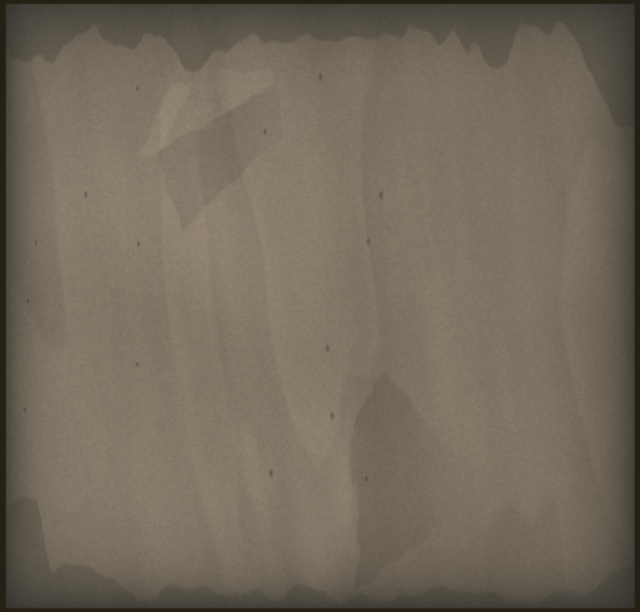
A WebGL 1 fragment shader for this texture:

```glsl
precision highp float;
// Aged brown plaster sheet: water stains, vertical streaks, sooty drips and a dark rim.

uniform vec2 u_resolution;

const vec3 PAPER_LIGHT = vec3(0.555, 0.505, 0.44);
const vec3 PAPER_SHADE = vec3(0.435, 0.395, 0.335);
const vec3 SOOT = vec3(0.255, 0.25, 0.21);
const vec3 RIM_GLOOM = vec3(0.185, 0.185, 0.165);
const vec3 FRAME = vec3(0.14, 0.125, 0.08);
const float STAIN_DEPTH = 0.075;
const float STREAK_DEPTH = 0.10;
const float GRAIN_DEPTH = 0.045;
const float SPECK_GRID = 11.0;
const float SPECK_CHANCE = 0.15;

float hash(vec2 p) {
  vec3 q = fract(vec3(p.xyx) * 0.1031);
  q += dot(q, q.yzx + 33.33);
  return fract((q.x + q.y) * q.z);
}

float noise(vec2 p) {
  vec2 cell = floor(p), f = fract(p);
  f = f * f * (3.0 - 2.0 * f);
  return mix(mix(hash(cell), hash(cell + vec2(1.0, 0.0)), f.x),
             mix(hash(cell + vec2(0.0, 1.0)), hash(cell + 1.0), f.x), f.y);
}

float fbm(vec2 p) {
  float sum = 0.0, weight = 0.53;
  for (int i = 0; i < 4; i++) {
    sum += weight * noise(p);
    p = mat2(1.6, 0.5, -0.5, 1.6) * p + 17.3;
    weight *= 0.5;
  }
  return sum;
}

// Signed distance to the line a-b, positive on its left.
float side(vec2 p, vec2 a, vec2 b) {
  vec2 e = b - a, r = p - a;
  return (e.x * r.y - e.y * r.x) / length(e);
}

// Inner distance of a convex counter-clockwise quad.
float quad(vec2 p, vec2 a, vec2 b, vec2 c, vec2 d) {
  return min(min(side(p, a, b), side(p, b, c)), min(side(p, c, d), side(p, d, a)));
}

float bump(float x, float centre, float width) {
  float d = (x - centre) / width;
  return exp(-d * d);
}

// Small upright flecks, one candidate per grid cell, denser at the left.
float specks(vec2 p) {
  vec2 g = p * SPECK_GRID, cell = floor(g);
  float seed = hash(cell + 41.0);
  vec2 centre = 0.25 + 0.5 * vec2(hash(cell + 7.0), hash(cell + 23.0));
  float size = mix(0.03, 0.06, hash(cell + 59.0));
  float d = length((fract(g) - centre) * vec2(1.0, 0.5)) / size;
  float chance = SPECK_CHANCE * mix(1.6, 0.5, smoothstep(0.1, 0.7, p.x));
  return step(seed, chance) * (1.0 - smoothstep(0.2, 1.0, d));
}

void main() {
  vec2 uv = gl_FragCoord.xy / u_resolution;
  vec2 ragged = uv + 0.022 * (vec2(fbm(uv * vec2(55.0, 22.0)), fbm(uv * vec2(38.0, 30.0) + 9.0)) - 0.5);

  // Broad tone: light left and centre, darker right of a slanting crease
  float creaseX = 0.475 + 0.165 * (0.755 - uv.y) * smoothstep(-0.4, 0.7, uv.y) * 1.1;
  float right = smoothstep(-0.01, 0.045, ragged.x - creaseX);
  float cloud = fbm(vec2(uv.x * 4.0 - uv.y * 2.0, uv.y * 4.0 + uv.x) + 3.0);
  float tone = 0.74 - 0.25 * right + 0.55 * (cloud - 0.5);
  tone += 0.12 * bump(uv.x, 0.92, 0.08) - 0.14 * smoothstep(0.35, 0.0, uv.y);

  // Layered streaks with one hard side, leaning to the lower right
  vec2 grainAxis = vec2(uv.x + 0.13 * uv.y, uv.y);
  float fibres = fbm(grainAxis * vec2(24.0, 2.8));
  float layers = fract(3.2 * fbm(grainAxis * vec2(8.0, 1.6) + 5.0));
  float wash = smoothstep(0.0, 0.12, layers) * (1.0 - layers);
  vec3 colour = mix(PAPER_SHADE, PAPER_LIGHT, clamp(tone, 0.0, 1.0));
  colour *= 1.0 + STREAK_DEPTH * (0.9 * (fibres - 0.5) + 0.6 * (wash - 0.42));

  // Dark water stains
  float wedge = quad(ragged, vec2(0.241, 0.752), vec2(0.283, 0.623), vec2(0.436, 0.775), vec2(0.43, 0.86));
  float peak = quad(ragged, vec2(0.599, 0.394), vec2(0.553, 0.305), vec2(0.557, 0.03), vec2(0.76, 0.20));
  float stain = smoothstep(-0.003, 0.004, wedge) * (1.0 - 0.6 * smoothstep(0.36, 0.44, uv.x));
  stain += 1.2 * smoothstep(-0.003, 0.005, peak) * (1.0 - smoothstep(0.6, 0.74, uv.x));
  colour *= 1.0 - STAIN_DEPTH * stain;

  // Pale bare patches beside the stains
  float paleLeft = quad(ragged, vec2(0.215, 0.748), vec2(0.245, 0.74), vec2(0.30, 0.865), vec2(0.265, 0.865));
  float paleTop = quad(ragged, vec2(0.34, 0.81), vec2(0.43, 0.86), vec2(0.42, 0.89), vec2(0.34, 0.885));
  float pale = smoothstep(-0.003, 0.005, paleLeft) + 0.8 * smoothstep(-0.003, 0.006, paleTop);
  pale += 0.9 * bump(uv.x, 0.537, 0.016) * bump(uv.y, 0.21, 0.09);
  colour *= 1.0 + 0.07 * pale;

  // Soot curtain at the top, ragged soot at the bottom corners
  float drips = 0.035 + 0.045 * noise(vec2(uv.x * 48.0, 2.0)) + 0.03 * bump(uv.x, 0.05, 0.05);
  drips += 0.05 * bump(uv.x, 0.30, 0.04) + 0.06 * bump(uv.x, 0.77, 0.025);
  drips += 0.17 * smoothstep(0.885, 0.97, uv.x);
  float curtain = smoothstep(-0.004, 0.006, ragged.y - 1.0 + drips);
  float heap = 0.012 + 0.04 * noise(vec2(uv.x * 30.0, 8.0)) + 0.025 * smoothstep(0.22, 0.18, uv.x);
  heap += 0.12 * smoothstep(0.085, 0.055, uv.x) + 0.06 * smoothstep(0.91, 0.965, uv.x);
  float sediment = smoothstep(-0.004, 0.006, heap - ragged.y);
  colour = mix(colour, SOOT, 0.34 * curtain + 0.28 * sediment);
  colour = mix(colour, SOOT, 0.45 * specks(uv));

  // Gloom gathering at the rim
  vec2 low = exp(-uv / vec2(0.036, 0.05));
  vec2 high = exp(-(1.0 - uv) / vec2(0.045, 0.065));
  float clear = (1.0 - 0.9 * low.x) * (1.0 - 0.82 * low.y) * (1.0 - 0.9 * high.x) * (1.0 - 0.72 * high.y);
  colour = mix(RIM_GLOOM, colour, clear);

  // Paper grain and narrow frame
  colour *= 1.0 + GRAIN_DEPTH * (noise(uv * 260.0) + noise(uv * 430.0 + 31.0) - 1.0);
  vec2 inset = min(uv - vec2(0.009, 0.006), vec2(0.992, 0.994) - uv);
  colour = mix(FRAME, colour, smoothstep(-0.0015, 0.002, min(inset.x, inset.y)));
  gl_FragColor = vec4(colour, 1.0);
}
```
